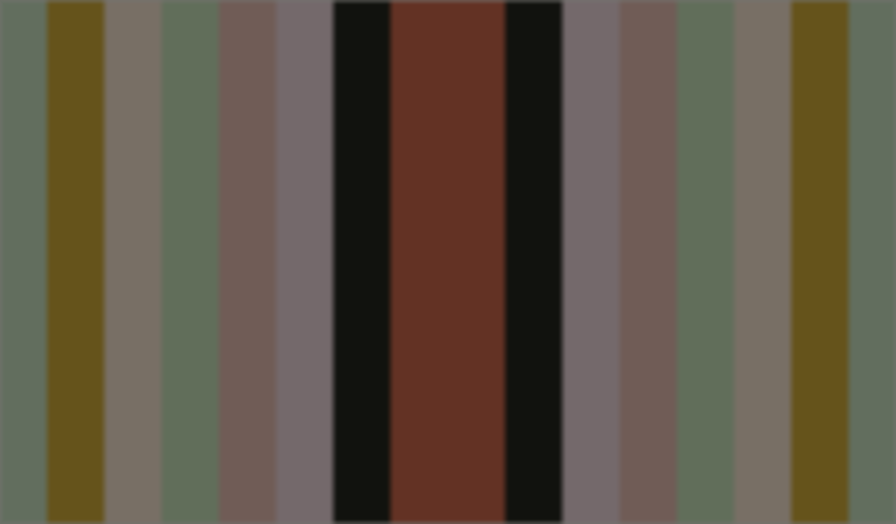
This pattern is drawn by a WebGL 1 fragment shader. Its source:

```glsl
precision highp float;

uniform vec2 u_resolution;

// Lengths are fractions of the canvas width
const float CENTER = 0.4998;
const float STRIPE_WIDTH = 0.0639;
const float EDGE_BLUR = 0.0055;
const float RIM_WIDTH = 0.006;
const float RIM_STRENGTH = 0.5;

const vec3 RUST = vec3(0.390, 0.196, 0.141);
const vec3 BLACK = vec3(0.067, 0.071, 0.055);
const vec3 MAUVE = vec3(0.455, 0.412, 0.420);
const vec3 ROSE = vec3(0.439, 0.361, 0.337);
const vec3 GREEN = vec3(0.380, 0.431, 0.353);
const vec3 TAUPE = vec3(0.471, 0.435, 0.396);
const vec3 OCHRE = vec3(0.396, 0.325, 0.106);
const vec3 SAGE = vec3(0.384, 0.431, 0.369);
const vec3 RIM_GRAY = vec3(0.455, 0.451, 0.435);

// Stripe colours, counted outward from the mirror axis
vec3 stripeColor(int index) {
  if (index == 0) return RUST;
  if (index == 1) return BLACK;
  if (index == 2) return MAUVE;
  if (index == 3) return ROSE;
  if (index == 4) return GREEN;
  if (index == 5) return TAUPE;
  if (index == 6) return OCHRE;
  return SAGE;
}

// Mirrored stripes with softly blended boundaries
vec3 stripes(float x) {
  float offset = abs(x - CENTER);
  vec3 color = stripeColor(0);
  for (int i = 1; i < 8; i++) {
    float boundary = float(i) * STRIPE_WIDTH;
    float blend = smoothstep(boundary - EDGE_BLUR, boundary + EDGE_BLUR, offset);
    color = mix(color, stripeColor(i), blend);
  }
  return color;
}

// Pale haze that fades inward from the canvas border
float rim(vec2 p, vec2 size) {
  vec2 inset = min(p, size - p);
  float borderDistance = min(inset.x, inset.y);
  return RIM_STRENGTH * (1.0 - smoothstep(0.0, RIM_WIDTH, borderDistance));
}

void main() {
  vec2 p = gl_FragCoord.xy / u_resolution.x;
  vec2 size = u_resolution / u_resolution.x;
  vec3 color = mix(stripes(p.x), RIM_GRAY, rim(p, size));
  gl_FragColor = vec4(color, 1.0);
}
```
